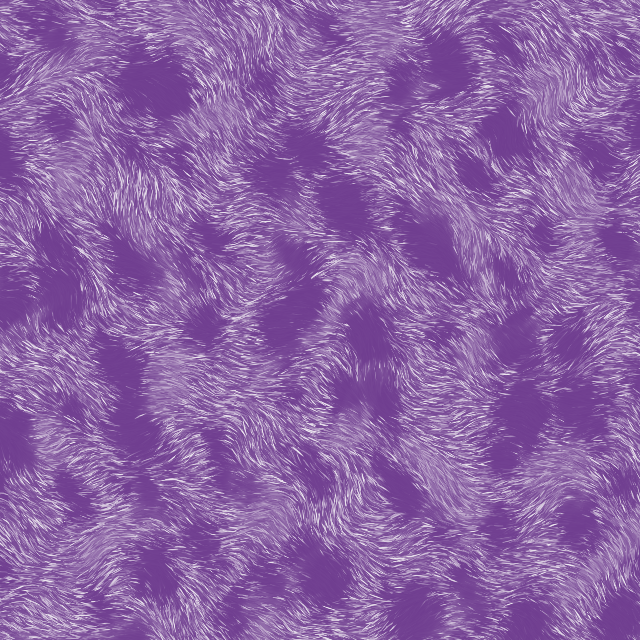
Reproduce this texture procedurally as a Shadertoy shader.

```glsl
// Brushed purple fur: pale fine hairs flowing around small dark oval spots.

const vec3 DEEP_PURPLE = vec3(0.435, 0.238, 0.562);
const vec3 PALE_LILAC = vec3(0.93, 0.91, 0.94);
const int HAIR_LAYERS = 14;
const float HAIR_CELL = 0.0145;

vec3 hash3(vec2 cell, float seed) {
    vec3 q = fract(vec3(cell.xyx + seed * 17.31) * vec3(0.1031, 0.1030, 0.0973));
    q += dot(q, q.yxz + 33.33);
    return fract((q.xxy + q.yzz) * q.zyx);
}

// Bends coordinates so that sums of sines look irregular.
vec2 warp(vec2 p, float amount) {
    p += amount * sin(p.yx * vec2(17.0, 13.0) + vec2(1.3, 4.1));
    return p + 0.5 * amount * sin(p.yx * vec2(37.0, 41.0) + vec2(2.7, 0.6));
}

float waves(vec2 p, float frequency) {
    p *= frequency;
    return (sin(dot(p, vec2(0.9, 0.5))) + sin(dot(p, vec2(-0.6, 1.1)) + 2.0)
          + sin(dot(p, vec2(1.5, -0.8)) + 4.0)) / 3.0;
}

// Combing angle of the coat.
float flowAngle(vec2 p) {
    vec2 q = warp(p, 0.04);
    return -0.4 + 0.5 * sin(dot(q, vec2(11.0, -7.0)) + 1.0)
                + 0.4 * sin(dot(q, vec2(27.0, 13.0)) + 2.0)
                + 0.35 * sin(dot(q, vec2(-18.0, 39.0)));
}

// Cellular distance to tilted oval spots.
float spotDistance(vec2 p) {
    vec2 q = vec2(p.x + 0.3 * p.y, p.y) * vec2(10.0, 7.2);
    vec2 cell = floor(q);
    float nearest = 2.0;
    for (int j = -1; j <= 1; j++)
    for (int i = -1; i <= 1; i++) {
        vec2 id = cell + vec2(i, j);
        vec3 h = hash3(id, 3.0);
        vec2 center = id + 0.5 + 0.7 * (h.xy - 0.5);
        nearest = min(nearest, length(q - center) + 0.3 * h.z);
    }
    return nearest;
}

// Coverage of one slightly curved, tapered hair.
float hairShape(vec2 offset, float angle, float halfLength, float halfWidth,
                float bend, float pixel) {
    float c = cos(angle), s = sin(angle);
    float along = dot(offset, vec2(c, s)) / halfLength;
    float across = dot(offset, vec2(-s, c)) + bend * halfLength * along * along;
    float width = halfWidth * (1.0 - 0.6 * abs(along));
    float body = 1.0 - smoothstep(width - 0.5 * pixel, width + 0.5 * pixel, abs(across));
    return body * (1.0 - smoothstep(0.7, 1.0, abs(along)));
}

// Paints one scattered layer of hairs over the given tone.
float hairLayer(float tone, vec2 p, float seed, float paleness, float haze, float pixel) {
    vec2 shift = hash3(vec2(seed, 5.0), 1.0).xy;
    vec2 q = p / HAIR_CELL + shift;
    vec2 cell = floor(q);
    for (int j = -1; j <= 1; j++)
    for (int i = -1; i <= 1; i++) {
        vec2 id = cell + vec2(i, j);
        vec3 place = hash3(id, seed);
        vec3 look = hash3(id, seed + 40.0);
        vec2 root = id + place.xy;
        float angle = flowAngle((root - shift) * HAIR_CELL) + 0.55 * (look.x - 0.5);
        float halfLength = HAIR_CELL * mix(0.5, 1.0, place.z);
        float halfWidth = mix(0.0007, 0.0012, look.y);
        float shape = hairShape((q - root) * HAIR_CELL, angle, halfLength,
                                halfWidth, 0.15 * (look.x - 0.5), pixel);

        float start = 0.7 * fract(look.y * 7.0 + place.z);
        float gate = smoothstep(start, start + 0.25, paleness);
        float shine = 0.03 * place.z + gate * (0.04 + 0.96 * pow(look.z, 2.0));
        float softShine = 0.14 + 0.42 * look.z;
        tone = mix(tone, mix(shine, softShine, haze), shape);
    }
    return tone;
}

void mainImage(out vec4 fragColor, in vec2 fragCoord) {
    float pixel = 1.0 / iResolution.y;
    vec2 p = fragCoord * pixel;

    // Spots, ragged clumps and soft pale patches
    vec2 bent = warp(p, 0.012);
    float field = spotDistance(bent) + 0.1 * waves(bent, 26.0)
                + 0.09 * waves(warp(p, 0.03), 75.0) + 0.06 * waves(bent, 170.0);
    float paleness = mix(0.06, 1.0, smoothstep(0.16, 0.84, field));
    float haze = smoothstep(0.2, 0.6, waves(warp(p + 0.37, 0.04), 27.0)) * paleness;

    // Undercoat, then overlapping hairs
    float tone = 0.1 * paleness + 0.2 * haze;
    for (int k = 0; k < HAIR_LAYERS; k++)
        tone = hairLayer(tone, p, float(k) + 1.0, paleness, 0.7 * haze, pixel);

    fragColor = vec4(mix(DEEP_PURPLE, PALE_LILAC, clamp(tone, 0.0, 1.0)), 1.0);
}
```
